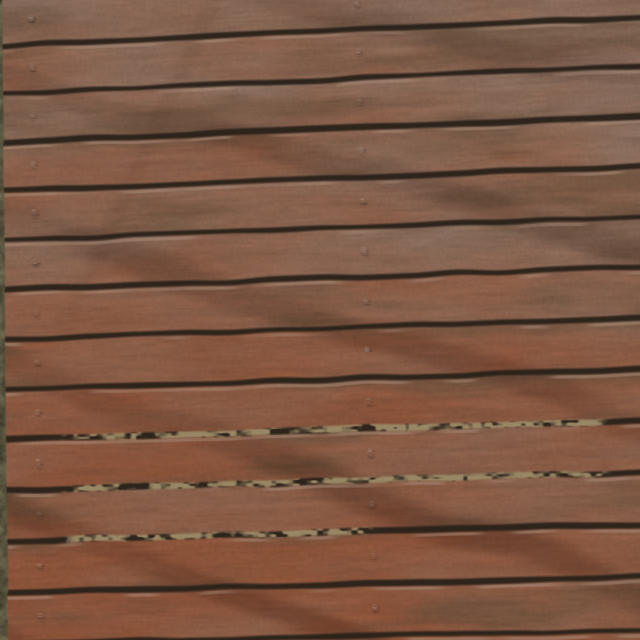
Write a three.js fragment shader that draws this texture.

```glsl
// Weathered reddish deck boards, slightly tilted, with dark gaps and soft diagonal shadows.
#define BOARD_PITCH 0.0751
#define PITCH_GROWTH 0.000234
#define GAP_HALF 0.052
#define GAP_SOFT 0.036
#define SHADOW_PITCH 0.221
#define SHADOW_DEPTH 0.23
#define GRAIN_DEPTH 0.13
#define RED_WOOD vec3(0.54, 0.325, 0.225)
#define GREY_WOOD vec3(0.53, 0.425, 0.365)
#define BROWN_WOOD vec3(0.41, 0.31, 0.235)
#define GAP_COLOR vec3(0.16, 0.13, 0.10)
#define GRAVEL vec3(0.60, 0.54, 0.40)

varying vec2 vUv;

float hash(vec2 p) {
  vec3 q = fract(vec3(p.xyx) * 0.1031);
  q += dot(q, q.yzx + 33.33);
  return fract((q.x + q.y) * q.z);
}

float noise(vec2 p) {
  vec2 i = floor(p), f = fract(p);
  f = f * f * (3.0 - 2.0 * f);
  return mix(mix(hash(i), hash(i + vec2(1.0, 0.0)), f.x),
             mix(hash(i + vec2(0.0, 1.0)), hash(i + 1.0), f.x), f.y);
}

float fbm(vec2 p) {
  float sum = 0.0, amp = 0.5;
  for (int i = 0; i < 4; i++) {
    sum += amp * noise(p);
    p = p * 2.03 + 17.0;
    amp *= 0.5;
  }
  return sum;
}

// Board coordinate: whole numbers fall on the gaps, counted downwards
float boardCoord(vec2 p) {
  float start = mix(0.0716, 0.026, p.x);
  float pitch = BOARD_PITCH + 0.0019 * p.x;
  float root = sqrt(pitch * pitch + 4.0 * PITCH_GROWTH * (p.y - start));
  return (root - pitch) / (2.0 * PITCH_GROWTH);
}

vec3 woodColor(vec2 p, float k) {
  float id = floor(k);
  float tone = hash(vec2(id + 20.0, 3.7));
  vec2 q = vec2(p.x, k + id * 9.0 + 40.0);

  // Sun-bleached at the top, redder towards the bottom
  float cloud = fbm(q * vec2(5.0, 1.3));
  float grey = 0.62 - 0.72 * p.y + 0.22 * p.x + 0.32 * (tone - 0.5) + 0.9 * (cloud - 0.42);
  vec3 col = mix(RED_WOOD, GREY_WOOD, clamp(grey, 0.0, 1.0));

  // Brown stains, mostly on the right
  float stain = smoothstep(0.50, 0.78, fbm(q * vec2(4.0, 1.8) + 71.0) + 0.10 * p.x);
  col = mix(col, BROWN_WOOD, 0.6 * stain);

  // Long grain, fine fibres and speckle
  float grain = fbm(q * vec2(9.0, 9.0)) - 0.47;
  float fibre = noise(q * vec2(38.0, 23.0)) - 0.5;
  float speckle = noise(p * 240.0) - 0.5;
  return col * (1.0 + GRAIN_DEPTH * grain + 0.055 * fibre + 0.05 * speckle);
}

// Fanned diagonal bands and one faint crossing streak
float shadowMask(vec2 p) {
  float origin = (p.y - 0.25 * p.x) / (1.0 + 0.2 * p.x);
  float lane = (origin + 0.1) / SHADOW_PITCH + 0.12 * (noise(p * 6.0) - 0.5);
  float d = abs(lane - floor(lane + 0.5));
  float band = 1.0 - smoothstep(0.035, 0.15, d);
  band *= (0.40 + 0.6 * noise(p * 5.0 + 8.0)) * mix(0.65, 1.1, p.y);
  float streak = 1.0 - smoothstep(0.006, 0.022, abs(p.x - 0.335 + 0.457 * p.y));
  return band + 0.2 * streak * (1.0 - smoothstep(0.4, 0.55, p.y));
}

// Small pale screw heads with a dark lower rim
vec3 addScrew(vec3 col, vec2 p, float k, float x) {
  float strength = hash(vec2(floor(k) + 31.0, x * 50.0));
  vec2 d = vec2(p.x - x, (fract(k) - 0.46) * BOARD_PITCH);
  float head = 1.0 - smoothstep(0.002, 0.006, length(d));
  float rim = 1.0 - smoothstep(0.003, 0.009, length(d - vec2(0.002, 0.004)));
  col *= 1.0 - 0.22 * rim * strength;
  return mix(col, vec3(0.67, 0.57, 0.52), 0.55 * head * strength);
}

void main() {
  vec2 p = vec2(vUv.x, 1.0 - vUv.y);
  float k = boardCoord(p);
  k += 0.045 * (noise(vec2(p.x * 14.0, floor(k + 0.5) * 5.0 + 60.0)) - 0.5);
  float gapId = floor(k + 0.5);
  float offset = k - gapId;

  vec3 col = woodColor(p, k);
  col = addScrew(col, p, k, 0.557 + 0.03 * p.y);
  col = addScrew(col, p, k, 0.048 + 0.016 * p.y);
  col *= 1.0 - SHADOW_DEPTH * shadowMask(p) * vec3(0.85, 1.0, 1.08);

  // Worn pale edge below each gap
  float worn = smoothstep(0.25, 0.75, noise(vec2(p.x * 18.0, gapId * 7.0 + 90.0)));
  col = mix(col, vec3(0.66, 0.55, 0.48), 0.5 * worn * (1.0 - smoothstep(0.015, 0.05, abs(offset - 0.105))));

  // Gaps, with gravel showing through three of the lower ones
  float width = GAP_HALF * (0.78 + 0.35 * hash(vec2(gapId + 12.0, 8.0)) + 0.3 * noise(vec2(p.x * 9.0, gapId + 50.0)));
  float gap = 1.0 - smoothstep(width - GAP_SOFT, width + GAP_SOFT, abs(offset));
  float reach = gapId > 9.5 ? 0.56 : 0.93;
  float open = step(7.5, gapId) * step(gapId, 10.5) * smoothstep(0.09, 0.12, p.x) * (1.0 - smoothstep(reach, reach + 0.03, p.x));
  float pebble = smoothstep(0.34, 0.72, noise(p * vec2(110.0, 190.0)) * 0.6 + noise(p * vec2(28.0, 60.0) + 5.0) * 0.5);
  col = mix(col, mix(GAP_COLOR, GRAVEL, open * pebble), gap * 0.95);

  // Ground beyond the left ends of the boards
  float edge = mix(0.004, 0.013, p.y) + 0.002 * (hash(vec2(floor(k) + 40.0, 2.0)) - 0.5);
  vec3 ground = mix(vec3(0.20, 0.19, 0.13), vec3(0.50, 0.47, 0.36), fbm(p * 75.0));
  col = mix(ground, col, smoothstep(edge - 0.002, edge + 0.002, p.x));

  gl_FragColor = vec4(clamp(col, 0.0, 1.0), 1.0);
}
```
